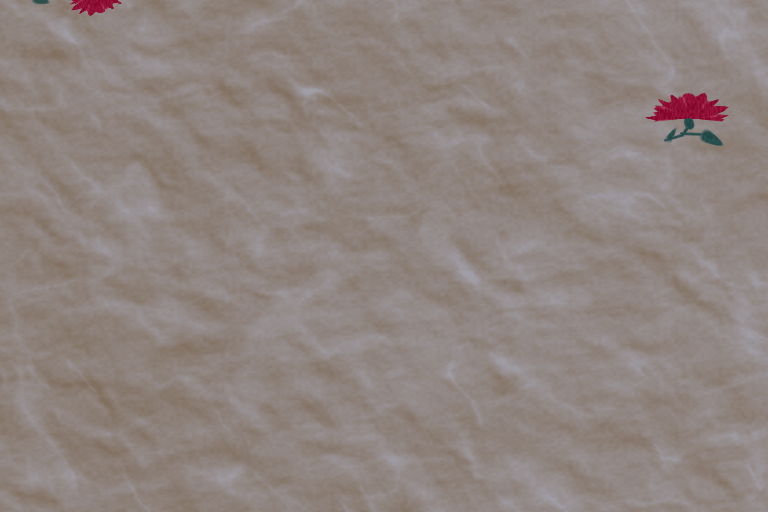
This texture is drawn by a Shadertoy shader. Its source:

```glsl
// Crumpled cream linen in dim light with small embroidered carnations.
// Stretched noise forms two families of folds, lit by a height difference;
// the flowers are serrated polar fans with capsule stems and oval leaves.

float hash(vec2 p) {
    p = fract(p * vec2(123.34, 345.45));
    p += dot(p, p + 34.3);
    return fract(p.x * p.y);
}

float noise(vec2 p) {
    vec2 i = floor(p), f = fract(p);
    f = f * f * f * (f * (f * 6.0 - 15.0) + 10.0);
    return mix(mix(hash(i), hash(i + vec2(1, 0)), f.x),
               mix(hash(i + vec2(0, 1)), hash(i + vec2(1, 1)), f.x), f.y);
}

float fbm(vec2 p) {
    float sum = 0.0, amp = 0.5;
    for (int i = 0; i < 4; i++) {
        sum += amp * noise(p);
        p = mat2(1.6, 1.2, -1.2, 1.6) * p + 7.3;
        amp *= 0.5;
    }
    return sum;
}

vec2 rotate(vec2 p, float a) {
    return vec2(cos(a) * p.x - sin(a) * p.y, sin(a) * p.x + cos(a) * p.y);
}

vec2 warp(vec2 p) {
    return p + 0.06 * (vec2(fbm(p * 8.0), fbm(p * 8.0 + 19.0)) - 0.47);
}

// Cloth height: falling diagonal folds, flatter folds and fine crumple
float clothHeight(vec2 p) {
    vec2 w = warp(p);
    float diagonal = noise(rotate(w, 0.75) * vec2(9.0, 24.0) + 31.0);
    float level = noise(rotate(w, -0.15) * vec2(9.0, 25.0) + 5.0);
    return 0.55 * diagonal + 0.5 * level + 0.5 * fbm(w * vec2(22.0, 34.0));
}

// Soft bright crests, short and broken, along a given slant
float crests(vec2 p, float slant, float seed) {
    vec2 w = rotate(warp(p), slant);
    float ridge = 1.0 - abs(2.0 * noise(w * vec2(7.0, 15.0) + seed) - 1.0);
    return pow(ridge, 5.0) * smoothstep(0.45, 0.8, noise(w * 13.0 + seed + 17.0));
}

float cover(float d) {
    return 1.0 - smoothstep(-0.002, 0.002, d);
}

float capsule(vec2 p, vec2 a, vec2 b, float r) {
    vec2 ab = b - a;
    return length(p - a - ab * clamp(dot(p - a, ab) / dot(ab, ab), 0.0, 1.0)) - r;
}

float leaf(vec2 p, vec2 centre, float angle, vec2 size) {
    vec2 q = rotate(p - centre, -angle) / size;
    return (length(vec2(q.x, q.y * (1.0 + 0.5 * q.x))) - 1.0) * size.y;
}

// One flower with its base at the origin, opening upward
vec3 embroider(vec3 cloth, vec2 p) {
    float stitch = noise(p * vec2(420.0, 160.0));
    vec3 green = vec3(0.12, 0.28, 0.28) + 0.08 * (stitch - 0.5);
    float d = capsule(p, vec2(0.0, -0.008), vec2(0.002, -0.014), 0.009);
    d = min(d, capsule(p, vec2(0.002, -0.014), vec2(-0.012, -0.034), 0.003));
    d = min(d, capsule(p, vec2(-0.012, -0.034), vec2(-0.045, -0.044), 0.0025));
    d = min(d, capsule(p, vec2(-0.014, -0.031), vec2(0.035, -0.033), 0.0025));
    d = min(d, leaf(p, vec2(-0.033, -0.033), 1.0, vec2(0.014, 0.005)));
    d = min(d, leaf(p, vec2(0.046, -0.042), -0.5, vec2(0.023, 0.010)));
    cloth = mix(cloth, green, 0.95 * cover(d));

    vec2 q = p / vec2(0.088, 0.054);
    float angle = atan(q.x, q.y + 0.02), radius = length(q);
    float teeth = abs(fract(angle * 2.6 + 0.5) - 0.5);
    float edge = 0.98 - 0.30 * teeth - 0.22 * noise(vec2(angle * 9.0, 3.0));
    float fan = max((radius - edge) * 0.055, (abs(angle) - 1.72) * 0.04);
    float vein = smoothstep(0.75, 1.0, cos(angle * 8.0 + 2.0 * radius));
    vein *= smoothstep(0.25, 0.5, radius) * (0.4 + 0.6 * stitch);
    vec3 red = mix(vec3(0.56, 0.04, 0.19), vec3(0.68, 0.25, 0.36), 0.7 * vein);
    return mix(cloth, red + 0.10 * (stitch - 0.5), 0.97 * cover(fan));
}

void mainImage(out vec4 fragColor, in vec2 fragCoord) {
    vec2 p = fragCoord / iResolution.y;

    // Light from above over the folds, with weak drifts of tone
    float slope = clothHeight(p) - clothHeight(p + vec2(0.006, 0.010));
    float tone = 0.50 + 1.45 * slope;
    tone += 0.42 * crests(p, 0.85, 53.0) + 0.30 * crests(p, -0.1, 91.0);
    tone += 0.45 * (fbm(p * vec2(4.0, 6.0) + 11.0) - 0.47);
    tone += 0.14 * (p.x - 0.75);

    // Faint weave
    tone += 0.20 * (noise(p * vec2(140.0, 190.0)) - 0.5);
    vec3 colour = mix(vec3(0.520, 0.455, 0.400), vec3(0.602, 0.578, 0.592),
                      clamp(tone, -0.15, 1.3));

    // Flowers: one whole at the right, one cut by the top edge
    colour = embroider(colour, p - vec2(1.345, 0.770));
    colour = embroider(colour, rotate(p - vec2(0.190, 1.008), 2.9) / 0.72);
    float strayLeaf = leaf(p, vec2(0.080, 1.0), -0.3, vec2(0.016, 0.008));
    colour = mix(colour, vec3(0.14, 0.29, 0.28), 0.9 * cover(strayLeaf));

    fragColor = vec4(colour, 1.0);
}
```
